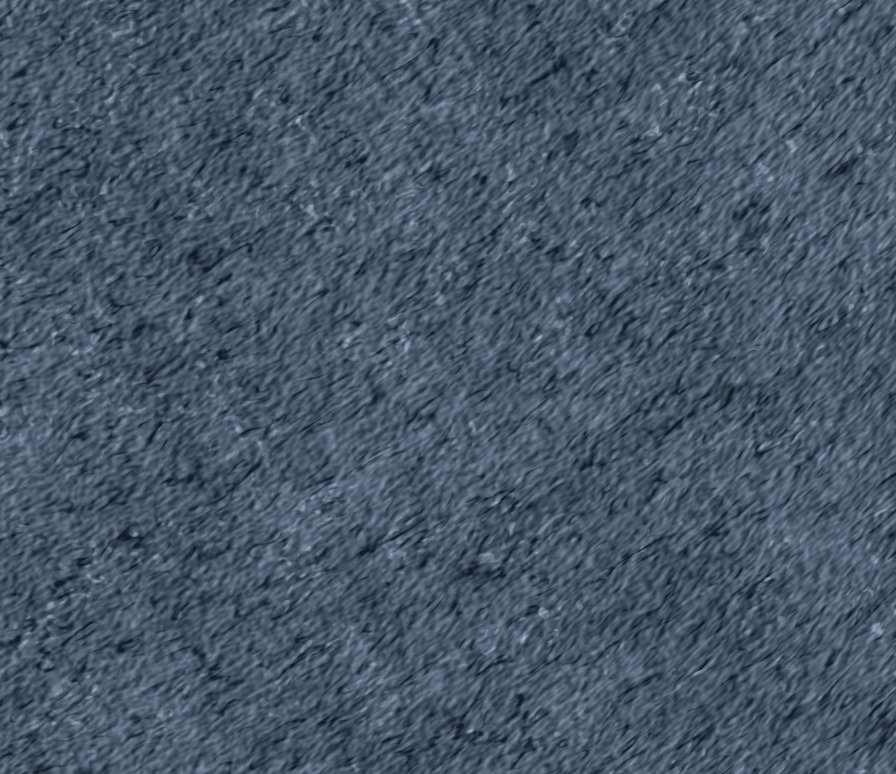
Write a Shadertoy shader that draws this texture.

```glsl
// Blue-grey schist: short slanted grains, dark splits and pale mineral flecks.
// Gradient noise is stretched along a gently bending grain direction, then
// shaded as a relief lit from the upper left.

float hash(vec2 cell) {
    return fract(sin(dot(cell, vec2(127.1, 311.7))) * 43758.5);
}

// Dot product of a random unit gradient with the offset from its corner
float corner(vec2 cell, vec2 offset) {
    float angle = 6.2832 * hash(cell);
    return dot(vec2(cos(angle), sin(angle)), offset);
}

// Gradient noise, roughly -0.7 to 0.7
float noise(vec2 p) {
    vec2 i = floor(p), f = fract(p);
    vec2 w = f * f * f * (f * (f * 6.0 - 15.0) + 10.0);
    vec2 e = vec2(1.0, 0.0);
    return mix(mix(corner(i, f), corner(i + e.xy, f - e.xy), w.x),
               mix(corner(i + e.yx, f - e.yx), corner(i + e.xx, f - e.xx), w.x), w.y);
}

// Coordinates along (x) and across (y) the grain, steeper to the right
vec2 grainSpace(vec2 p) {
    p.y -= 0.17 * p.x * p.x;
    vec2 along = vec2(cos(0.48), sin(0.48));
    vec2 q = vec2(dot(along, p), dot(vec2(-along.y, along.x), p));
    q += 0.007 * vec2(noise(q * 16.0), noise(q * 16.0 + 31.7));
    return q + 0.0015 * vec2(noise(q * 60.0 + 7.3), noise(q * 60.0 + 63.1));
}

float grainHeight(vec2 q) {
    return noise(q * vec2(52.0, 82.0))
         + 0.75 * noise(q * vec2(95.0, 150.0) + 11.4);
}

// Thin dark lines where stretched noise crosses zero, broken up by a mask
float splits(vec2 q, vec2 scale, float width) {
    float line = 1.0 - smoothstep(0.0, width, abs(noise(q * scale + 5.2)));
    return line * smoothstep(0.08, 0.32, noise(q * scale * vec2(1.3, 0.6) + 47.6));
}

// Sparse pale chips of one size
float flecks(vec2 q, vec2 scale, float level) {
    return smoothstep(level, level + 0.2, noise(q * scale + 29.9));
}

void mainImage(out vec4 fragColor, in vec2 fragCoord) {
    vec2 p = fragCoord / iResolution.y;
    vec2 q = grainSpace(p);

    // Relief of the grains, with a sharper grit on top
    float height = grainHeight(q);
    float relief = height - grainHeight(q + vec2(-0.0028, 0.0030));
    float tone = 0.135 * relief + 0.09 * height;
    tone += 0.05 * noise(q * vec2(150.0, 190.0) + 3.9);

    // Broad and middle-sized patches of lighter and darker stone
    tone += 0.04 * noise(p * 3.5 + 2.8) + 0.045 * noise(q * vec2(6.0, 11.0) + 19.5);
    tone += 0.07 * noise(q * vec2(18.0, 34.0) + 83.2);

    // Dark splits between the layers
    tone -= 0.14 * splits(q, vec2(13.0, 44.0), 0.13);
    tone -= 0.13 * splits(q, vec2(30.0, 75.0), 0.18);

    // Pale flecks, gathered in loose clusters
    float cluster = smoothstep(-0.2, 0.35, noise(q * vec2(9.0, 13.0) + 71.3));
    tone += 0.16 * cluster * flecks(q, vec2(48.0, 72.0), 0.27);
    tone += 0.14 * cluster * flecks(q, vec2(80.0, 110.0), 0.25);

    vec3 slate = vec3(0.287, 0.347, 0.417);
    vec3 tint = vec3(1.0, 1.08, 1.15);
    fragColor = vec4(clamp(slate + tint * max(tone, -0.22), 0.0, 1.0), 1.0);
}
```
